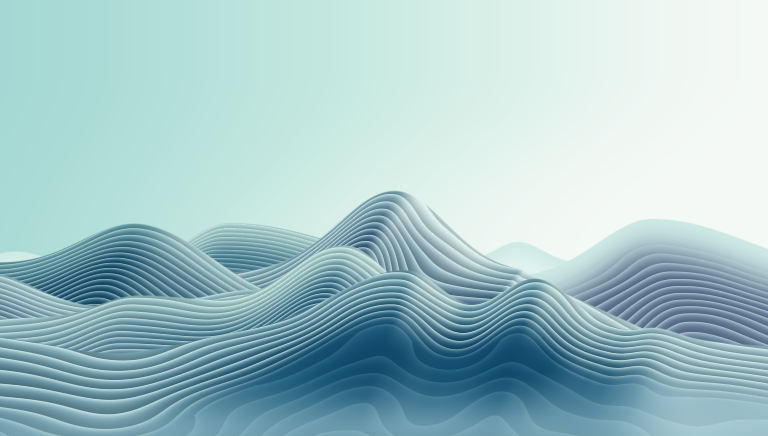
Give the GLSL for this background, as a Shadertoy shader.

```glsl
const int HILLS = 8;
const int RIGHT_HILL = 1;
const int LEFT_MISTED = 6;
const int FRONT = 7;

// Sky colours
const vec3 SKY_MINT = vec3(0.645, 0.845, 0.83);
const vec3 SKY_PALE = vec3(0.79, 0.92, 0.885);
const vec3 SKY_WHITE = vec3(0.955, 0.975, 0.96);

// Hill settings, ordered from far to near
const vec3 CREST[HILLS] = vec3[HILLS](
    vec3(0.81, 0.92, 0.90), vec3(0.80, 0.91, 0.89), vec3(0.66, 0.83, 0.82), vec3(0.50, 0.68, 0.74),
    vec3(0.36, 0.60, 0.65), vec3(0.58, 0.75, 0.79), vec3(0.69, 0.86, 0.84), vec3(0.42, 0.64, 0.71));
const vec3 FLANK[HILLS] = vec3[HILLS](
    vec3(0.88, 0.95, 0.94), vec3(0.38, 0.48, 0.61), vec3(0.25, 0.48, 0.57), vec3(0.20, 0.38, 0.52),
    vec3(0.06, 0.30, 0.43), vec3(0.32, 0.49, 0.61), vec3(0.14, 0.39, 0.52), vec3(0.12, 0.37, 0.50));
const float SPAN[HILLS] = float[HILLS](0.06, 0.15, 0.09, 0.10, 0.09, 0.10, 0.10, 0.10);
const float DENSITY[HILLS] = float[HILLS](30.0, 52.0, 100.0, 68.0, 78.0, 75.0, 74.0, 62.0);
const float LEAN[HILLS] = float[HILLS](0.0, -0.2, 0.3, 0.40, 0.3, 0.1, 0.25, 0.2);
const float LINES[HILLS] = float[HILLS](0.0, 0.55, 0.45, 0.68, 0.55, 0.65, 0.65, 0.75);
const float SUNLIT[HILLS] = float[HILLS](0.0, 0.1, 0.5, 1.0, 0.6, 0.3, 0.5, 0.75);

// Lines, pools and mist
const vec3 LINE_COLOR = vec3(0.88, 0.965, 0.95);
const vec3 POOL_COLOR = vec3(0.05, 0.29, 0.43);
const vec3 MIST_COLOR = vec3(0.50, 0.68, 0.74);
const vec3 SHORE_COLOR = vec3(0.70, 0.83, 0.86);
const float FOLD_LIMIT = 0.13;
const float FOLD_SHADOW = 0.36;
const float WARP = 1.5;

vec2 hashGradient(vec2 cell) {
    float angle = 6.2832 * fract(sin(dot(cell, vec2(127.1, 311.7))) * 4375.85);
    return vec2(cos(angle), sin(angle));
}

float gradientNoise(vec2 p) {
    vec2 i = floor(p), f = fract(p);
    vec2 u = f * f * f * (f * (f * 6.0 - 15.0) + 10.0);
    vec2 e = vec2(0.0, 1.0);
    float low = mix(dot(hashGradient(i), f), dot(hashGradient(i + e.yx), f - e.yx), u.x);
    float high = mix(dot(hashGradient(i + e), f - e), dot(hashGradient(i + e.yy), f - e.yy), u.x);
    return mix(low, high, u.y);
}

// Bell curve with separate left and right widths
float bump(float x, float center, float height, float left, float right) {
    float t = (x - center) / (x < center ? left : right);
    return height * exp(-t * t);
}

float pool(vec2 p, vec2 center, vec2 radius) {
    vec2 q = (p - center) / radius;
    return exp(-dot(q, q));
}

float hillHeight(int hill, float x) {
    if (hill == 0) return 0.395 + bump(x, 0.675, 0.05, 0.045, 0.045) + bump(x, 0.02, 0.028, 0.05, 0.05);
    if (hill == 1) return 0.36 + bump(x, 0.85, 0.138, 0.10, 0.18);
    if (hill == 2) return 0.37 - max(x - 0.5, 0.0) + bump(x, 0.30, 0.118, 0.085, 0.20);
    if (hill == 3) return 0.372 - 0.8 * max(x - 0.68, 0.0) + bump(x, 0.514, 0.19, 0.105, 0.095);
    if (hill == 4) return 0.39 - 0.25 * x + bump(x, 0.185, 0.142, 0.11, 0.13);
    if (hill == 5) return 0.29 - 0.5 * max(x - 0.5, 0.0)
        + bump(x, -0.02, 0.085, 0.09, 0.09) + bump(x, 0.33, 0.045, 0.10, 0.10);
    if (hill == 6) return 0.27 - 0.4 * max(x - 0.6, 0.0)
        + bump(x, 0.449, 0.165, 0.10, 0.082) + bump(x, 0.18, 0.052, 0.07, 0.15);
    return 0.235 - 0.15 * max(x - 0.8, 0.0) + bump(x, 0.527, 0.145, 0.13, 0.075)
        + bump(x, 0.697, 0.125, 0.07, 0.07) + bump(x, 0.855, 0.02, 0.03, 0.04)
        - bump(x, 0.15, 0.045, 0.12, 0.11);
}

vec3 skyColor(vec2 p) {
    float horizon = smoothstep(0.85, 0.40, p.y);
    vec3 sky = mix(SKY_MINT, SKY_PALE, smoothstep(-0.05, 0.6, p.x + 0.12 * horizon));
    return mix(sky, SKY_WHITE, smoothstep(0.40, 1.0, p.x + 0.22 * horizon));
}

vec3 paintHill(vec3 backdrop, vec2 p, int hill) {
    float below = hillHeight(hill, p.x) - p.y;
    float inside = max(below, 0.0);
    float x = p.x + LEAN[hill] * inside;
    float slope = (hillHeight(hill, x + 0.004) - hillHeight(hill, x - 0.004)) / 0.008;
    float depth = hillHeight(hill, x) - p.y;

    // Body colour, lit on slopes that face right
    vec3 body = mix(CREST[hill], FLANK[hill], smoothstep(0.0, SPAN[hill], inside));
    float lit = smoothstep(0.1, 1.3, -slope) * exp(-0.6 * inside / SPAN[hill]);
    body = mix(body, LINE_COLOR, SUNLIT[hill] * lit);
    if (hill >= LEFT_MISTED) body = mix(body, MIST_COLOR, 0.6 * smoothstep(0.38, 0.12, p.x));
    float strength = LINES[hill];
    if (hill == RIGHT_HILL) strength *= smoothstep(0.03, 0.14, inside);

    // Front folds sag at the left and fade into deep pools
    if (hill == FRONT) {
        depth /= 1.0 + bump(p.x, 0.14, 0.8, 0.30, 0.14);
        float smoothZone = smoothstep(FOLD_LIMIT - 0.06, FOLD_LIMIT + 0.01, depth);
        strength *= mix(1.0, 0.16, smoothZone);
        depth = min(depth, FOLD_LIMIT) + 0.35 * max(depth - FOLD_LIMIT, 0.0);
        body = mix(body, MIST_COLOR, 0.85 * smoothstep(0.15, 0.0, p.y));
        body = mix(body, SHORE_COLOR, 0.75 * smoothstep(0.75, 0.90, p.x));
        float dark = pool(p, vec2(0.49, 0.18), vec2(0.13, 0.08)) + pool(p, vec2(0.69, 0.17), vec2(0.085, 0.075));
        body = mix(body, POOL_COLOR, min(dark, 0.95));
    }

    // Stacked folds: bright lip, then a soft shadow
    float phase = depth * DENSITY[hill] + WARP * gradientNoise(p * vec2(6.0, 8.0) + float(hill) * 7.3);
    float fold = fract(phase);
    float blur = clamp(fwidth(phase), 0.02, 0.9);
    float lip = max(exp(-4.0 * fold), smoothstep(1.0 - blur, 1.0, fold));
    body *= 1.0 - FOLD_SHADOW * strength * fold;
    body = mix(body, LINE_COLOR, strength * lip);

    float edge = length(vec2(1.0, slope * iResolution.y / iResolution.x)) / iResolution.y;
    return mix(backdrop, body, smoothstep(-edge, edge, below));
}

void mainImage(out vec4 fragColor, in vec2 fragCoord) {
    vec2 p = fragCoord / iResolution.xy;
    vec3 color = skyColor(p);
    for (int hill = 0; hill < HILLS; hill++) color = paintHill(color, p, hill);
    fragColor = vec4(color, 1.0);
}
```
